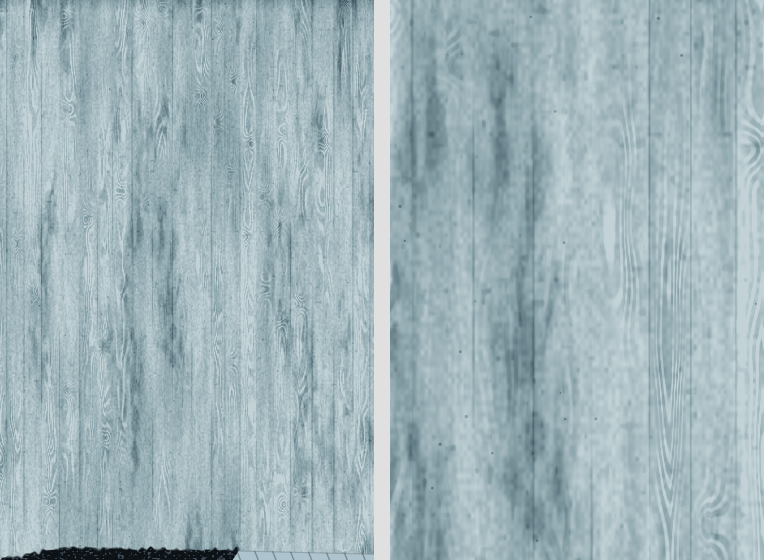
Left, the full canvas; right, a detail of the centre.
Give the GLSL for this texture, as a WebGL 1 fragment shader.

```glsl
precision highp float;

uniform vec2 u_resolution;

#define BOARDS 21.0
#define BASE_TONE 0.73
#define CLOUDS 0.32
#define RUNS 0.36
#define STREAKS 0.40
#define DAMP 0.34
#define GRAIN 0.27
#define GRAIN_RINGS 6.0
#define SEAM_DEPTH 0.26
#define KNOT_CHANCE 0.30
#define PIT_CHANCE 0.10
#define GRIT 0.20

const vec3 SHADOW = vec3(0.27, 0.36, 0.40);
const vec3 MIDTONE = vec3(0.53, 0.63, 0.66);
const vec3 PALE = vec3(0.76, 0.825, 0.84);
const vec3 MULCH = vec3(0.05, 0.07, 0.09);
const vec3 PAVING = vec3(0.68, 0.77, 0.81);

float hash(vec2 p) {
  vec3 q = fract(vec3(p.xyx) * 0.1031);
  q += dot(q, q.yzx + 33.33);
  return fract((q.x + q.y) * q.z);
}

float noise(vec2 p) {
  vec2 i = floor(p), f = fract(p);
  f = f * f * (3.0 - 2.0 * f);
  return mix(mix(hash(i), hash(i + vec2(1.0, 0.0)), f.x),
             mix(hash(i + vec2(0.0, 1.0)), hash(i + 1.0), f.x), f.y);
}

float fbm(vec2 p) {
  float sum = 0.0, amp = 0.55;
  for (int i = 0; i < 4; i++) {
    sum += amp * (noise(p) - 0.5);
    p = p * 2.03 + 17.3;
    amp *= 0.55;
  }
  return sum;
}

// Soft vertical band centred on c
float band(float x, float c, float w) {
  return 1.0 - smoothstep(0.0, w, abs(x - c));
}

// Printed wood figure: x = line brightness, y = knot core
vec2 woodGrain(float u, float y, float board) {
  float seed = board * 13.7;
  float row = y * 6.0 + hash(vec2(board, 4.0));
  float cell = floor(row);
  vec2 d = vec2(u - 0.35 - 0.3 * hash(vec2(board, cell + 20.0)),
                (fract(row) - 0.5) * 4.6);
  float knot = step(hash(vec2(cell + 3.0, board + 50.0)), KNOT_CHANCE);
  float r2 = dot(d, d);
  float field = noise(vec2(u * 1.6 + seed, y * 8.0 + seed))
              + 0.22 * noise(vec2(u * 3.5 + seed, y * 28.0));
  field += 0.7 * abs(u - 0.5) + knot * 0.55 * exp(-r2 * 7.0);
  float line = smoothstep(0.3, 0.95, 0.5 + 0.5 * cos(6.2832 * GRAIN_RINGS * field));

  // Lines show only where the figure was pressed in, and break up there
  float figure = smoothstep(0.42, 0.68, noise(vec2(seed, y * 6.0 + seed)));
  float centre = 1.0 - smoothstep(0.2, 0.45, abs(u - 0.5));
  float broken = smoothstep(0.2, 0.65, noise(vec2(u * 4.0 + seed, y * 34.0 + 9.0)));
  float strength = (0.20 + 0.95 * max(figure, knot * exp(-r2 * 2.0)) * centre) * (0.3 + 0.8 * broken);
  return vec2((line - 0.38) * strength, knot * exp(-r2 * 40.0));
}

// Small dark air holes scattered on a grid
float pits(vec2 p, float px) {
  vec2 g = p * 54.0, id = floor(g);
  vec2 c = 0.2 + 0.6 * vec2(hash(id + 7.0), hash(id + 91.0));
  float radius = mix(0.01, 0.06, hash(id + 31.0));
  float hole = 1.0 - smoothstep(radius - 27.0 * px, radius + 40.0 * px, length(fract(g) - c));
  return hole * step(hash(id + 63.0), PIT_CHANCE);
}

float wallTone(vec2 s, vec2 p, float px) {
  // Boards of uneven width
  float lane = s.x * BOARDS + 0.7 * noise(vec2(s.x * BOARDS * 0.6, 2.0));
  float board = floor(lane), u = fract(lane);
  float tone = BASE_TONE + 0.14 * (hash(vec2(board, 9.0)) - 0.5);

  // Weathering: clouds, long runs and short streaks
  tone += CLOUDS * fbm(vec2(p.x * 5.0, p.y * 4.0) + 5.0);
  tone += RUNS * fbm(vec2(p.x * 32.0, p.y * 2.4) + 40.0);
  tone += STREAKS * fbm(vec2(p.x * 90.0, p.y * 9.0) + 80.0);

  // Ragged damp patches made of fine strokes
  float damp = smoothstep(0.02, 0.24, fbm(vec2(p.x * 26.0, p.y * 5.0) + 123.0));
  float strokes = smoothstep(0.25, 0.75, noise(vec2(p.x * 170.0, p.y * 42.0)));
  tone -= DAMP * damp * (0.25 + 0.75 * strokes);

  // Figure, knots and seams
  vec2 grain = woodGrain(u, p.y, board);
  tone += GRAIN * grain.x - 0.22 * grain.y;
  float edge = min(u, 1.0 - u);
  float seam = 1.0 - smoothstep(0.0, 0.03 + BOARDS * px, edge);
  tone -= SEAM_DEPTH * seam * smoothstep(0.3, 0.7, noise(vec2(floor(lane + 0.5) * 5.3, p.y * 6.0)));

  // Drips below the top edge
  float drip = band(s.x, 0.09, 0.012) * smoothstep(0.78, 0.94, s.y);
  float runs = smoothstep(0.45, 0.75, noise(vec2(s.x * 75.0, s.y * 9.0)));
  drip += runs * band(s.x, 0.93, 0.07) * smoothstep(0.76, 0.88, s.y);
  tone -= 0.42 * drip;
  tone += 0.14 * band(s.x, 0.083, 0.03) * smoothstep(0.2, 0.6, s.y);

  // Grit, pits and darkened borders
  tone += GRIT * (noise(p * vec2(430.0, 300.0)) - 0.5);
  tone -= 0.16 * smoothstep(0.80, 0.97, noise(p * vec2(230.0, 150.0) + 11.0));
  tone -= 0.40 * pits(p, px);
  tone -= 0.30 * smoothstep(0.975, 1.01, s.y) + 0.08 * (1.0 - smoothstep(0.0, 0.06, s.x));
  return tone + 0.05;
}

void main() {
  vec2 s = gl_FragCoord.xy / u_resolution;
  vec2 p = gl_FragCoord.xy / u_resolution.y;
  float px = 1.0 / u_resolution.y;

  float tone = clamp(wallTone(s, p, px), 0.0, 1.0);
  vec3 color = mix(SHADOW, MIDTONE, clamp(tone / 0.53, 0.0, 1.0));
  color = mix(color, PALE, clamp((tone - 0.53) / 0.47, 0.0, 1.0));

  // Mulch heap with pale chips and a ragged top
  float heap = 0.004 + 0.016 * smoothstep(0.02, 0.17, s.x) + 0.009 * (noise(p * vec2(130.0, 90.0)) - 0.5);
  float chips = smoothstep(0.6, 0.95, noise(p * vec2(260.0, 380.0)));
  vec3 mulch = MULCH + chips * vec3(0.20, 0.23, 0.25);
  float heapMask = 1.0 - smoothstep(heap - 1.5 * px, heap + 1.5 * px, s.y);
  color = mix(color, mulch, heapMask * (1.0 - smoothstep(0.63, 0.645, s.x)));

  // Paving slabs in the right corner
  float slabTop = 0.017 - 0.016 * (s.x - 0.63);
  float side = smoothstep(-0.002, 0.002, s.x - 0.622 - s.y);
  float joint = abs(fract((s.x + s.y * 0.6) * 21.0) - 0.5) / 21.0;
  vec3 slab = PAVING * (0.7 + 0.3 * smoothstep(0.0, 0.004, joint));
  slab *= 0.75 + 0.25 * smoothstep(0.0, 0.003, abs(s.y - slabTop));
  color = mix(color, slab, side * (1.0 - smoothstep(slabTop - px, slabTop + px, s.y)));

  gl_FragColor = vec4(color, 1.0);
}
```
